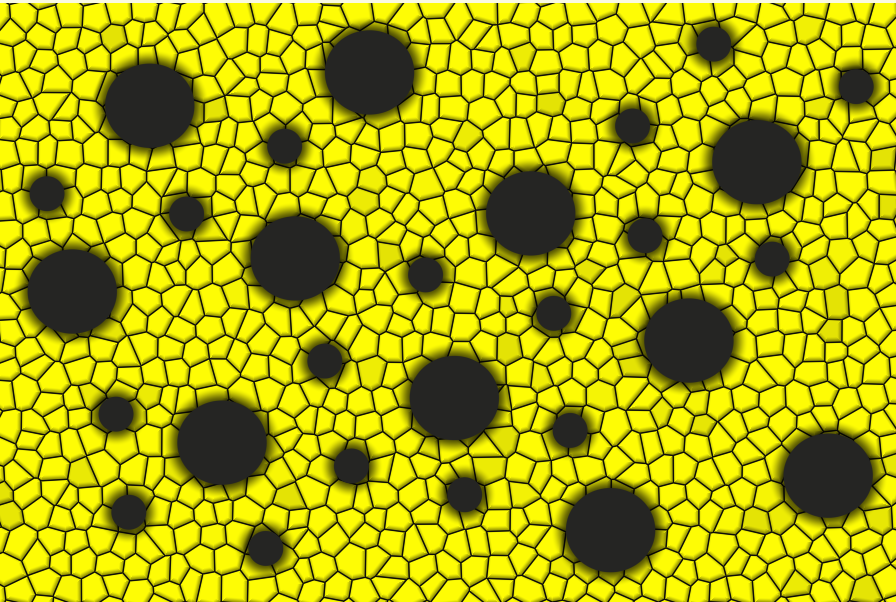
Reproduce this pattern procedurally as a WebGL 2 fragment shader.

```glsl
#version 300 es
precision highp float;

uniform vec2 u_resolution;
out vec4 fragColor;

#define CELL_ROWS 25.0
#define JITTER 0.72
#define LINE_HALF 0.03
#define BIG_RADIUS 0.070
#define SMALL_RADIUS 0.029
#define SHADOW_WIDTH 0.024
#define LATTICE 11.0
#define YELLOW vec3(0.995, 0.99, 0.02)
#define INK vec3(0.05, 0.05, 0.03)
#define CHARCOAL vec3(0.145, 0.145, 0.138)
#define PALE vec3(0.98, 0.98, 0.88)

vec2 hash2(vec2 p) {
    vec2 q = vec2(dot(p, vec2(127.1, 311.7)), dot(p, vec2(269.5, 183.3)));
    return fract(sin(q) * 43758.5453);
}

// Jittered seed on staggered rows, which favours six-sided cells
vec2 seed(vec2 cell) {
    vec2 stagger = vec2(0.5 * mod(cell.y, 2.0), 0.5);
    return cell + stagger + (hash2(cell) - 0.5) * JITTER;
}

// Cellular tiling: x = distance to border, yz = border direction, w = cell random
vec4 cellBorder(vec2 p) {
    vec2 base = floor(p), nearest = vec2(0.0), home = base;
    float best = 1e3;
    for (int j = -2; j <= 2; j++)
    for (int i = -2; i <= 2; i++) {
        vec2 cell = base + vec2(i, j);
        vec2 offset = seed(cell) - p;
        float d = dot(offset, offset);
        if (d < best) { best = d; nearest = offset; home = cell; }
    }
    float border = 1e3;
    vec2 direction = vec2(0.0, 1.0);
    for (int j = -2; j <= 2; j++)
    for (int i = -2; i <= 2; i++) {
        vec2 cell = home + vec2(i, j);
        if (i == 0 && j == 0) continue;
        vec2 offset = seed(cell) - p;
        vec2 normal = normalize(offset - nearest);
        float d = dot(0.5 * (offset + nearest), normal);
        if (d < border) { border = d; direction = normal; }
    }
    return vec4(border, direction, hash2(home + 41.0).x);
}

// Big discs on a rank-1 lattice, small ones in the gaps between them
float discDistance(vec2 p, float aspect) {
    float nearest = 1e3;
    for (int i = 0; i < 33; i++) {
        int family = i / 11;
        if (family > 0 && i % 4 == 2) continue;
        float k = float(i % 11);
        vec2 slot = vec2(k, 5.0 + 7.0 * k);
        if (family == 1) slot += vec2(4.0, -5.0) / 3.0;
        if (family == 2) slot += vec2(5.0, 2.0) / 3.0;
        slot = mod(slot + 0.5, LATTICE) - 0.5;
        vec2 center = vec2(0.087, 0.11) + slot * vec2(0.0835, 0.077);
        center += (hash2(vec2(i, 7)) - 0.5) * 0.03;
        vec2 offset = p - vec2(center.x * aspect, 1.0 - center.y);
        float radius = SMALL_RADIUS;
        if (family == 0) { offset.x /= 1.06; radius = BIG_RADIUS; }
        nearest = min(nearest, length(offset) - radius);
    }
    return nearest;
}

void main() {
    vec2 p = gl_FragCoord.xy / u_resolution.y;
    float pixel = 1.0 / u_resolution.y;

    // Bevelled yellow cells, darker on the lower right
    vec4 cell = cellBorder(p * CELL_ROWS);
    float side = dot(cell.yz, normalize(vec2(0.5, -0.85)));
    float bevel = mix(0.74 - 0.2 * side, 1.0,
                      smoothstep(0.0, 0.17 + 0.09 * side, cell.x));
    float tint = 1.0 - 0.1 * smoothstep(0.88, 0.98, cell.w);
    vec3 color = YELLOW * bevel * tint;

    // Thin dark joints
    float soft = max(0.62 * pixel * CELL_ROWS, 0.02);
    color = mix(INK, color, smoothstep(LINE_HALF - soft, LINE_HALF + soft, cell.x));

    // Pale strip along the top
    color = mix(color, PALE, smoothstep(-0.5 * pixel, 0.5 * pixel, p.y - 0.995));

    // Discs with a soft shadow around them
    float disc = discDistance(p, u_resolution.x / u_resolution.y);
    color *= mix(0.3, 1.0, smoothstep(-0.004, SHADOW_WIDTH, disc));
    color = mix(CHARCOAL, color, smoothstep(-0.7 * pixel, 0.7 * pixel, disc));

    fragColor = vec4(color, 1.0);
}
```
